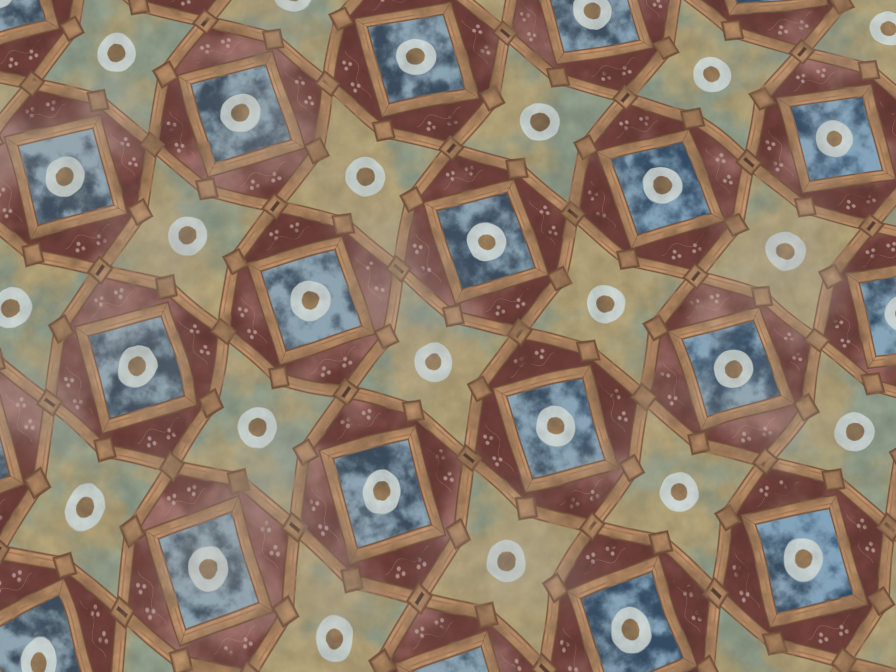
Give the GLSL for this pattern, as a Shadertoy shader.

```glsl
// Painted interlace ceiling: four-pointed ochre stars alternate with framed blue squares.
// A skewed, gently warped lattice is tiled with floor; straight bands hook together at the
// star tips, and hashed value noise supplies brush mottling, fading and per-tile variation.

const vec3 OCHRE = vec3(0.66, 0.60, 0.44);
const vec3 SAGE = vec3(0.53, 0.58, 0.51);
const vec3 MAROON = vec3(0.40, 0.22, 0.20);
const vec3 ROSE = vec3(0.62, 0.44, 0.41);
const vec3 BAND = vec3(0.64, 0.485, 0.35);
const vec3 BAND_EDGE = vec3(0.37, 0.24, 0.17);
const vec3 HOLLOW = vec3(0.25, 0.17, 0.14);
const vec3 NAVY = vec3(0.22, 0.28, 0.34);
const vec3 SKY = vec3(0.55, 0.64, 0.69);
const vec3 CHALK = vec3(0.78, 0.82, 0.81);
const float TILE = 0.287;        // mean lattice step in canvas heights
const float BAND_HALF = 0.034;   // remaining lengths are in lattice steps

float hash(vec2 p) {
    vec3 h = fract(p.xyx * 0.1031);
    h += dot(h, h.yzx + 33.33);
    return fract((h.x + h.y) * h.z);
}

float noise(vec2 p) {
    vec2 i = floor(p), f = fract(p);
    f = f * f * (3.0 - 2.0 * f);
    return mix(mix(hash(i), hash(i + vec2(1, 0)), f.x),
               mix(hash(i + vec2(0, 1)), hash(i + vec2(1, 1)), f.x), f.y);
}

float fbm(vec2 p) {
    float sum = 0.0, amp = 0.5;
    for (int i = 0; i < 4; i++) {
        sum += amp * noise(p);
        p = mat2(1.6, 1.2, -1.2, 1.6) * p + 17.3;
        amp *= 0.5;
    }
    return sum / 0.9375;
}

float cover(float d, float soft) { return 1.0 - smoothstep(-soft, soft, d); }

float boxDist(vec2 p, vec2 halfSize) {
    vec2 d = abs(p) - halfSize;
    return max(d.x, d.y);
}

mat2 rotation(float a) { return mat2(cos(a), sin(a), -sin(a), cos(a)); }

// A two-tone strip, lit on one side, with a faint crease and worn dark edges
vec3 paintBand(vec3 base, float d, float halfWidth, float grain, float soft) {
    float side = clamp(d / halfWidth, -1.0, 1.0);
    float edge = smoothstep(0.62, 0.95, abs(side)) * smoothstep(0.1, 0.5, grain);
    float crease = cover(abs(side + 0.25) - 0.10, 0.15) * smoothstep(0.4, 0.65, grain);
    vec3 body = BAND * (0.78 + 0.46 * grain - 0.10 * side);
    body = mix(body, BAND_EDGE, max(0.82 * edge, 0.35 * crease));
    return mix(base, body, cover(abs(d) - halfWidth, soft));
}

// Chalk ring around an earthy core
vec3 paintRing(vec3 base, vec2 p, float id, float grain, float soft) {
    p += 0.012 * (vec2(id, fract(id * 7.0)) - 0.5);
    float r = length(p) + 0.020 * (grain - 0.5);
    base = mix(base, CHALK * (0.88 + 0.20 * grain), 0.96 * cover(r - 0.102, soft));
    vec3 core = mix(vec3(0.40, 0.33, 0.25), vec3(0.66, 0.53, 0.37), grain);
    return mix(base, core, cover(r - 0.046, soft));
}

// White stem with two clusters of berries; t.y is the distance from the square centre
float sprig(vec2 t, float soft) {
    float stem = cover(abs(t.y - 0.325 - 0.02 * sin(38.0 * t.x)) - 0.001, soft)
               * cover(abs(t.x) - 0.13, soft);
    float berries = 0.0;
    for (int i = 0; i < 3; i++) {
        float a = 2.094 * float(i) + 0.5;
        vec2 c = vec2(0.058, 0.363) + 0.019 * vec2(cos(a), sin(a));
        berries = max(berries, cover(length(vec2(abs(t.x), t.y) - c) - 0.010, soft));
    }
    return max(0.5 * stem, berries);
}

void mainImage(out vec4 fragColor, in vec2 fragCoord) {
    vec2 p = fragCoord / iResolution.y;
    float soft = max(0.005, 0.8 / (iResolution.y * TILE));

    // Skewed lattice with a slight bow and a hand-drawn wobble
    vec2 r = p - vec2(0.642, 0.472);
    float low = min(r.y, 0.0), right = max(r.x, 0.0);
    r += vec2(-0.003 - 0.05 * low * low, 0.011 + 0.061 * dot(r, r) + 0.087 * r.x * r.y
              + 0.13 * low * low - 0.05 * right * right);
    r += 0.007 * (vec2(noise(p * 11.0), noise(p * 11.0 + 40.0)) - 0.5);
    mat2 lattice = mat2(0.2604, 0.0885, -0.1042, 0.2795);
    vec2 uv = inverse(lattice) * r;
    vec2 starId = floor(uv + 0.5), squareId = floor(uv);
    vec2 s = uv - starId, q = uv - squareId - 0.5;
    float starRnd = hash(starId + 31.0), squareRnd = hash(squareId + 73.0);
    vec2 starPos = lattice * s / TILE, squarePos = lattice * q / TILE;

    // Shared paint textures
    float grain = fbm(p * 46.0), patches = fbm(p * 13.0 + 5.0), fade = fbm(p * 5.0 + 21.0);

    // Maroon ground with berry sprigs
    vec3 col = mix(MAROON, ROSE, 0.85 * smoothstep(0.46, 0.72, patches * 0.6 + fade * 0.4));
    col *= 0.86 + 0.28 * grain;
    vec2 t = abs(q.x) > abs(q.y) ? vec2(q.y * sign(q.x), abs(q.x))
                                 : vec2(-q.x * sign(q.y), abs(q.y));
    col = mix(col, vec3(0.75, 0.65, 0.63), 0.75 * sprig(t, soft) * smoothstep(0.2, 0.5, grain));

    // Star: every tip is turned to (0.5, 0), where its two edge lines cross
    vec2 g = abs(s.x) > abs(s.y) ? s * sign(s.x) : vec2(s.y, -s.x) * sign(s.y);
    vec2 tip = g - vec2(0.5, 0.0);
    float over = dot(tip, vec2(0.523, -0.853)), under = dot(tip, vec2(0.523, 0.853));
    vec3 field = mix(OCHRE, SAGE, smoothstep(0.42, 0.74, patches + 0.3 * (starRnd - 0.5)));
    col = mix(col, field * (0.88 + 0.23 * grain), cover(max(over, under), soft));
    col = paintRing(col, starPos, starRnd, grain, soft);

    // Bands, notch corners, and hooked joints whose dark hollows are partly worn away
    col = paintBand(col, under, BAND_HALF, grain, soft);
    col = paintBand(col, over, BAND_HALF, grain, soft);
    vec2 notch = rotation(0.15) * (abs(s) - 0.195);
    col = paintBand(col, boxDist(notch, vec2(0.0)), 0.052, grain, soft);
    vec2 joint = vec2(dot(tip, vec2(0.853, 0.523)), over);
    col = paintBand(col, boxDist(joint, vec2(0.006, 0.0)), 0.048, grain, soft);
    float hollow = cover(boxDist(joint, vec2(0.030, 0.009)), soft);
    col = mix(col, HOLLOW, 0.85 * hollow * smoothstep(0.35, 0.55, patches + 0.3 * (grain - 0.5)));

    // Blue square with its own tilt, mottling and mitred frame
    q = rotation(0.08 + 0.13 * (squareRnd - 0.5)) * q;
    float square = boxDist(q, vec2(0.0));
    vec3 blue = mix(NAVY, SKY, smoothstep(0.30, 0.66, 0.6 * grain + 0.4 * patches
                    + 0.10 * (squareRnd - 0.5)));
    blue += vec3(-0.05, 0.0, 0.05) * smoothstep(0.4, 1.2, p.x) * noise(p * 8.0);
    col = mix(col, blue, cover(square - 0.225, soft));
    col = paintBand(col, square - 0.235, BAND_HALF * 0.95, grain, soft);
    float mitre = cover(abs(abs(q.x) - abs(q.y)) - 0.003, soft) * cover(abs(square - 0.235) - 0.03, soft);
    col = mix(col, BAND_EDGE, 0.4 * mitre);
    col = paintRing(col, squarePos, squareRnd, grain, soft);

    // Dusty bloom over the aged surface
    col = mix(col, vec3(0.68, 0.66, 0.64), 0.04 + 0.25 * smoothstep(0.48, 0.80, fade));
    fragColor = vec4(clamp(col, 0.0, 1.0), 1.0);
}
```
